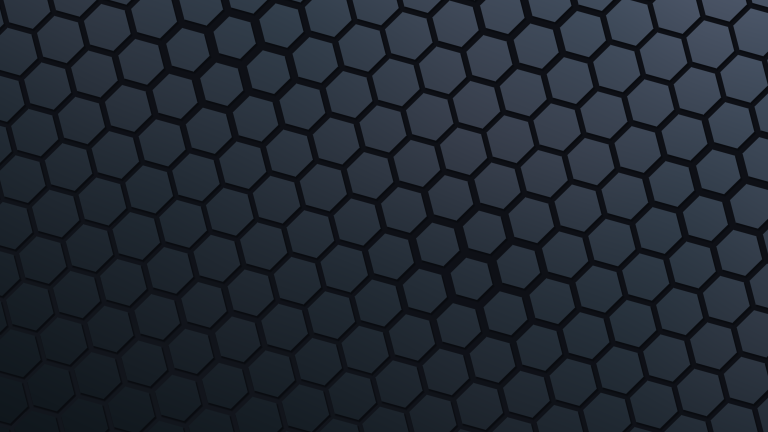
Write a Shadertoy shader that draws this pattern.

```glsl
// Tilted honeycomb of dark slate tiles, lit from the upper right.
// Each pixel finds its lattice cell, then a hexagon distance gives the tile,
// its soft shadow and a groove whose width swells around a few spots.

#define SPACING 0.1118            // distance between tile centres, canvas heights
#define TILT 0.253                // lattice rotation in radians
#define ANCHOR vec2(0.935, 0.514) // centre of one tile
#define HALF_GAP 0.058            // half groove width, in spacings
#define SHADOW_SHIFT vec2(0.022, -0.034)
#define FACE_DARK vec3(0.060, 0.088, 0.110)
#define FACE_LIGHT vec3(0.285, 0.330, 0.400)
#define GROOVE_DIM vec3(0.072, 0.085, 0.112)
#define GROOVE_LIT vec3(0.054, 0.063, 0.088)
#define SHADOW vec3(0.030, 0.038, 0.054)

const vec2 LATTICE = vec2(1.0, 1.7320508);

vec2 hashGradient(vec2 cell) {
    float h = fract(sin(dot(cell, vec2(127.1, 311.7))) * 43758.5);
    return vec2(cos(6.2832 * h), sin(6.2832 * h));
}

float gradientNoise(vec2 p) {
    vec2 i = floor(p), f = fract(p);
    vec2 u = f * f * f * (f * (f * 6.0 - 15.0) + 10.0);
    vec2 e = vec2(1.0, 0.0);
    float low = mix(dot(hashGradient(i), f),
                    dot(hashGradient(i + e), f - e), u.x);
    float high = mix(dot(hashGradient(i + e.yx), f - e.yx),
                     dot(hashGradient(i + 1.0), f - 1.0), u.x);
    return mix(low, high, u.y);
}

// Distance from the centre measured along the hexagon's edge normals
float hexRadius(vec2 p) {
    p = abs(p);
    return max(p.x, dot(p, 0.5 * LATTICE));
}

// Offset from the nearest centre of the triangular lattice
vec2 hexLocal(vec2 p) {
    vec2 a = p - LATTICE * floor(p / LATTICE + 0.5);
    vec2 b = p - LATTICE * (floor(p / LATTICE) + 0.5);
    return dot(a, a) < dot(b, b) ? a : b;
}

// Half groove width around a tile: xy is a spot's place, z its swelling
float grooveHalfWidth(vec2 centre) {
    vec3 spots[5] = vec3[5](vec3(0.54, 0.88, 0.046), vec3(1.10, 0.37, 0.050),
                            vec3(1.72, 0.55, 0.032), vec3(1.21, 0.97, 0.026),
                            vec3(0.44, 0.24, 0.020));
    float gap = HALF_GAP + 0.012 * gradientNoise(centre * 3.0);
    for (int i = 0; i < 5; i++) {
        vec2 away = centre - spots[i].xy;
        gap += spots[i].z * exp(-dot(away, away) * 30.0);
    }
    return gap;
}

void mainImage(out vec4 fragColor, in vec2 fragCoord) {
    vec2 p = fragCoord / iResolution.y;
    vec2 uv = fragCoord / iResolution.xy;
    float pixel = 1.0 / (iResolution.y * SPACING);

    // Tile lookup
    float c = cos(TILT), s = sin(TILT);
    mat2 turn = mat2(c, s, -s, c);
    vec2 local = hexLocal((p - ANCHOR) * turn / SPACING);
    vec2 offset = turn * local;
    vec2 centre = p - offset * SPACING;
    float apothem = 0.5 - grooveHalfWidth(centre);
    float edge = hexRadius(local) - apothem;

    // Diagonal light with a broad drift between cool and warm slate
    float light = clamp(0.45 * uv.x + 0.55 * uv.y, 0.0, 1.0);
    float drift = gradientNoise(p * 2.3 + 4.0);
    vec3 face = mix(FACE_DARK, FACE_LIGHT, pow(light, 1.2));
    face += light * drift * vec3(0.045, 0.020, 0.025);
    face *= 1.0 + 0.07 * dot(offset, vec2(0.4, 0.9));

    // Groove and the shadow each tile casts into it
    vec3 color = mix(GROOVE_DIM, GROOVE_LIT, smoothstep(0.1, 0.5, light));
    vec2 shifted = (offset - SHADOW_SHIFT) * turn;
    float shade = 1.0 - smoothstep(-0.015, 0.035, hexRadius(shifted) - apothem);
    color = mix(color, SHADOW, 0.85 * shade);

    // Raised face with a smooth edge
    color = mix(color, face, 1.0 - smoothstep(-0.7 * pixel, 0.7 * pixel, edge));
    fragColor = vec4(color, 1.0);
}
```
